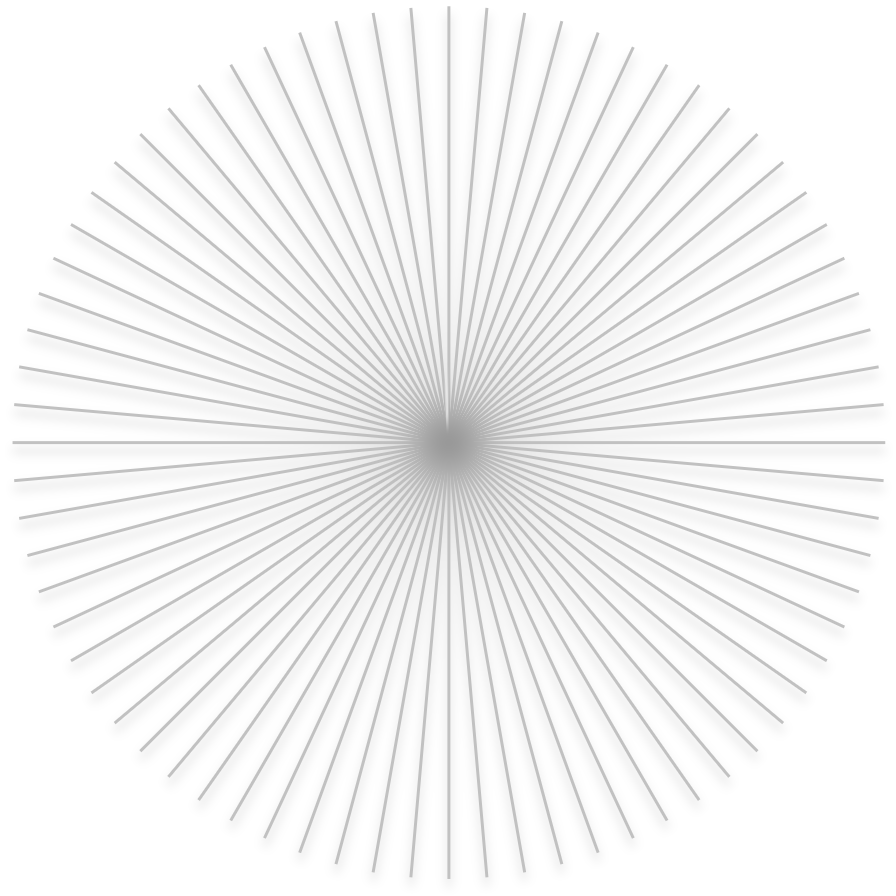
Write a Shadertoy shader that draws this background.

```glsl
// Wheel of thin grey spokes on white, each casting a soft shadow downward.
#define SPOKES 72
#define CENTER vec2(0.501, 0.506)
#define RADIUS 0.487
#define LINE_WIDTH 0.0033
#define LINE_GREY 0.755
#define HUB_GREY 0.60
#define HUB_SIZE 0.038
#define SHADOW_DROP vec2(0.0, -0.009)
#define SHADOW_BLUR 0.006
#define SHADOW_DEPTH 0.045

const float TAU = 6.2831853;
const float STEP_ANGLE = TAU / float(SPOKES);

// Coverage of the nearest spoke, found by folding the angle
float spokeCoverage(vec2 p, float pixel) {
    float angle = atan(p.x, p.y);
    float folded = angle - STEP_ANGLE * round(angle / STEP_ANGLE);
    float r = length(p);
    float across = abs(r * sin(folded));
    float along = r * cos(folded);
    float body = clamp(0.5 + (0.5 * LINE_WIDTH - across) / pixel, 0.0, 1.0);
    return body * clamp(0.5 + (RADIUS - along) / pixel, 0.0, 1.0);
}

// Accumulated blurred shadows of all the spokes
float shadowDensity(vec2 p) {
    float density = 0.0;
    for (int i = 0; i < SPOKES; i++) {
        float angle = float(i) * STEP_ANGLE;
        vec2 dir = vec2(sin(angle), cos(angle));
        float across = dot(p, vec2(dir.y, -dir.x)) / SHADOW_BLUR;
        float along = dot(p, dir);
        float ends = smoothstep(-2.0, 2.0, along / SHADOW_BLUR)
                   * smoothstep(-2.0, 2.0, (RADIUS - along) / SHADOW_BLUR);
        density += exp(-0.5 * across * across) * ends;
    }
    return SHADOW_DEPTH * density;
}

// Narrow bright slit just above the hub, left of the upright spoke
float slit(vec2 p) {
    float halfWidth = 0.0006 + 0.022 * p.y;
    float side = abs(p.x + 0.0012 + 0.025 * p.y);
    float body = 1.0 - smoothstep(0.5 * halfWidth, halfWidth + 0.001, side);
    return body * smoothstep(0.008, 0.035, p.y) * (1.0 - smoothstep(0.05, 0.09, p.y));
}

void mainImage(out vec4 fragColor, in vec2 fragCoord) {
    float scale = min(iResolution.x, iResolution.y);
    vec2 p = (fragCoord - 0.5 * iResolution.xy) / scale + 0.5 - CENTER;
    float pixel = 1.0 / scale;

    // Shadowed paper
    float grey = exp(-shadowDensity(p - SHADOW_DROP));

    // Spokes, darkening toward the hub
    float hub = exp(-dot(p, p) / (HUB_SIZE * HUB_SIZE));
    float ink = mix(LINE_GREY, HUB_GREY, hub);
    grey = mix(max(grey, HUB_GREY), ink, spokeCoverage(p, pixel));

    // Bright slit
    grey = mix(grey, 0.92, 0.75 * slit(p));

    fragColor = vec4(vec3(grey), 1.0);
}
```
